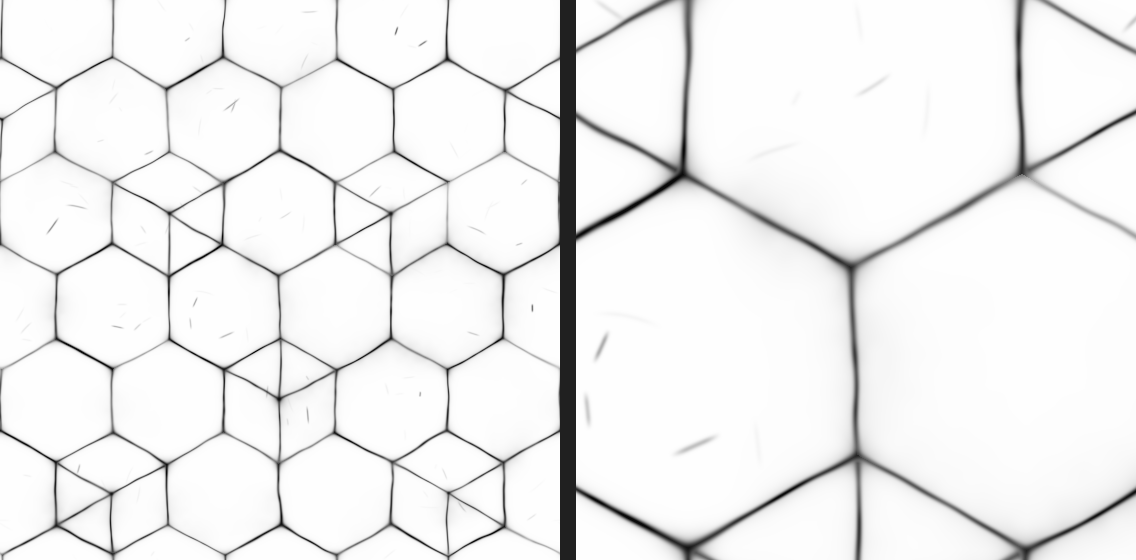
Left: the whole. Right: its middle third, enlarged.
Reproduce this pattern procedurally as a WebGL 1 fragment shader.

```glsl
precision highp float;
// Tiling honeycomb in worn ink on white, five by six cells, a few split by spokes.
uniform vec2 u_resolution;

const float ROW = 0.8660254; // row spacing for cells one unit wide

float hash(vec2 p) {
  return fract(sin(dot(p, vec2(127.1, 311.7))) * 43758.55);
}

// Wraps whole numbers into 0 .. n - 1
vec2 wrap(vec2 v, vec2 n) {
  return v - n * floor((v + 0.5) / n);
}

// Value noise that tiles over the canvas, n waves along each side
float noise(vec2 uv, vec2 n) {
  vec2 p = uv * n, i = floor(p), f = fract(p);
  f = f * f * (3.0 - 2.0 * f);
  float a = hash(wrap(i, n)), b = hash(wrap(i + vec2(1.0, 0.0), n));
  float c = hash(wrap(i + vec2(0.0, 1.0), n)), d = hash(wrap(i + 1.0, n));
  return mix(mix(a, b, f.x), mix(c, d, f.x), f.y);
}

vec2 direction(float angle) {
  return vec2(cos(angle), sin(angle));
}

// x: distance to the segment, y: position along it from 0 to 1
vec2 segment(vec2 p, vec2 a, vec2 b) {
  vec2 ab = b - a;
  float t = clamp(dot(p - a, ab) / dot(ab, ab), 0.0, 1.0);
  return vec2(length(p - a - ab * t), t);
}

// Dark core with a soft smear that flares at both ends
float stroke(vec2 s, float strength, float width, float smear) {
  float end = pow(abs(2.0 * s.y - 1.0), 5.0);
  float core = exp(-pow(s.x / (width * (1.0 + 0.6 * end)), 2.0));
  float halo = exp(-s.x / (0.014 + 0.012 * end));
  return clamp(strength * (core * (0.85 - 0.3 * end) + halo * smear * (0.5 + 0.5 * end)), 0.0, 1.0);
}

// Corner joined to the centre besides the usual three; -1 for a plain cell
float extraSpoke(float cell) {
  if (cell < 0.5) return 1.0;
  if (cell == 6.0 || cell == 24.0) return 0.0;
  if (cell == 8.0 || cell == 21.0) return 2.0;
  if (cell == 17.0) return 4.0;
  return -1.0;
}

// Short curved scratches scattered inside a cell
float scratches(vec2 p, float cell) {
  float ink = 0.0;
  for (int i = 0; i < 5; i++) {
    vec2 seed = vec2(cell, float(i) * 3.7 + 1.0);
    vec2 q = p - 0.65 * (vec2(hash(seed), hash(seed + 11.3)) - 0.5);
    vec2 along = direction(6.2832 * hash(seed + 23.1));
    q = vec2(dot(q, along), dot(q, vec2(-along.y, along.x)));
    q.y += 2.0 * q.x * q.x * (hash(seed + 5.9) - 0.5);
    float reach = 0.03 + 0.09 * hash(seed + 31.7);
    float taper = 1.0 - smoothstep(0.3 * reach, reach, abs(q.x));
    float strength = 0.03 + 0.65 * pow(hash(seed + 47.9), 5.0);
    ink = max(ink, strength * taper * exp(-pow(q.y / 0.008, 2.0)));
  }
  return ink * smoothstep(0.35, 0.7, hash(vec2(cell, 71.0)));
}

void main() {
  vec2 uv = gl_FragCoord.xy / u_resolution;
  uv.y = 1.0 - uv.y;
  vec2 p = vec2(uv.x, uv.y - 0.215) * vec2(5.0, 6.0 * ROW);

  // Hand-drawn wobble
  p += 0.035 * (vec2(noise(uv, vec2(14.0)), noise(uv + 0.37, vec2(14.0))) - 0.5);
  p += 0.01 * (vec2(noise(uv, vec2(41.0)), noise(uv + 0.61, vec2(41.0))) - 0.5);

  // Nearest cell centre from two interleaved grids
  vec2 pitch = vec2(1.0, 2.0 * ROW);
  vec2 even = floor(p / pitch + 0.5) * pitch;
  vec2 odd = (floor(p / pitch) + 0.5) * pitch;
  vec2 centre = length(p - even) < length(p - odd) ? even : odd;
  vec2 q = p - centre;
  vec2 id = wrap(floor(vec2(centre.x + 0.25, centre.y / ROW + 0.5)), vec2(5.0, 6.0));
  float cell = id.y * 5.0 + id.x;
  float extra = extraSpoke(cell);

  float wear = noise(uv, vec2(23.0));
  float fine = noise(uv, vec2(90.0));
  float pressure = 0.6 + 0.4 * wear + 0.2 * (fine - 0.5);
  float width = 0.007 + 0.006 * noise(uv + 0.19, vec2(17.0));
  float smear = 0.15 + 0.5 * noise(uv + 0.43, vec2(19.0));
  float clean = 1.0, nearest = 1.0;

  for (int i = 0; i < 6; i++) {
    float k = float(i);
    vec2 corner = direction((k + 0.5) * 1.0471976) * 0.57735;
    vec2 next = direction((k + 1.5) * 1.0471976) * 0.57735;

    // Outline: both neighbours share the strength of an edge
    vec2 middle = centre + 0.5 * (corner + next);
    vec2 key = wrap(floor(middle * vec2(4.0, 2.0 / ROW) + 0.5), vec2(20.0, 12.0));
    vec2 edge = segment(q, corner, next);
    float strength = mix(0.3, 1.1, sqrt(hash(key + 3.0)));
    clean *= 1.0 - stroke(edge, strength * pressure, width, smear);
    nearest = min(nearest, edge.x);

    // Spokes
    if (extra >= 0.0 && (mod(k, 2.0) > 0.5 || k == extra)) {
      vec2 spoke = segment(q, vec2(0.0), corner * 0.95);
      strength = mix(0.6, 1.05, hash(vec2(cell, k + 9.0)));
      clean *= 1.0 - stroke(spoke, strength * pressure, width * 0.9, smear * 0.8);
      nearest = min(nearest, spoke.x);
    }
  }

  // Grey wash beside the lines, then scratches
  float wash = 0.14 * smoothstep(0.45, 1.0, noise(uv, vec2(11.0))) * (0.6 + 0.4 * fine);
  clean *= 1.0 - wash * exp(-nearest / 0.08);
  clean *= 1.0 - scratches(q, cell);

  gl_FragColor = vec4(vec3(0.04 + 0.955 * clean), 1.0);
}
```
